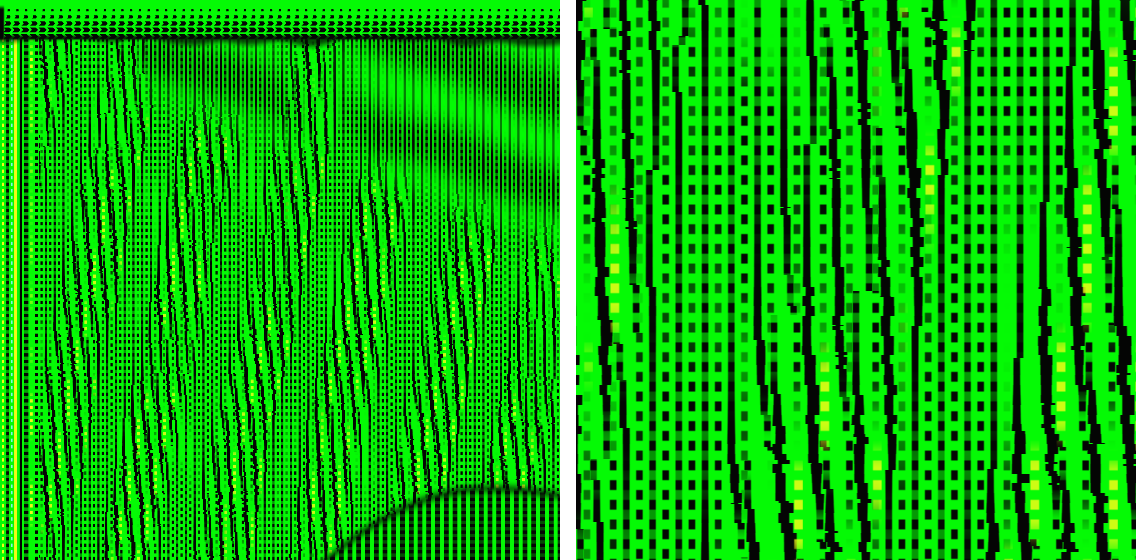
Left, the full canvas; right, a detail of the centre.
Write a WebGL 2 fragment shader that draws this pattern.

```glsl
#version 300 es
precision highp float;
// Green phosphor moire: beaded stripes with leaning streaks, a dotted header, a left rail and a low hill.

uniform vec2 u_resolution;
out vec4 fragColor;

const float SPAN = 768.0;     // design units across
const float COLUMN = 12.0;    // stripe pitch: 64 columns
const float BEAD = 9.0;       // vertical bead pitch
const float STEP = 1.5;       // sideways step of leaning lines
const float GROUP = 127.0;    // pitch of streak groups
const float STREAK = 36.0;    // pitch of streaks in a group
const float SLANT = 0.2;      // streak shift per unit down
const float LEAN = 11.0;      // line travel along a streak
const float LINE_HALF = 1.5;  // half width of lines
const float HEADER = 54.0;    // header height
const float RAIL = 54.0;      // rail width
const float EDGE = 0.5;       // edge softness
const float TAU = 6.2831853;
const vec3 GREEN = vec3(0.02, 0.98, 0.02);
const vec3 BLACK = vec3(0.015, 0.02, 0.015);
const vec3 YELLOW = vec3(0.94, 0.99, 0.09);
const vec3 CYAN = vec3(0.5, 0.97, 0.9);

float hash(vec2 p) {
  vec3 q = fract(vec3(p.xyx) * 0.1031);
  q += dot(q, q.yzx + 33.33);
  return fract((q.x + q.y) * q.z);
}

float corner(vec2 cell, vec2 offset) {
  float a = TAU * hash(cell);
  return dot(vec2(cos(a), sin(a)), offset);
}

// Gradient noise
float noise(vec2 p) {
  vec2 i = floor(p), f = p - i, w = f * f * (3.0 - 2.0 * f), e = vec2(1, 0);
  return mix(mix(corner(i, f), corner(i + e, f - e), w.x),
    mix(corner(i + e.yx, f - e.yx), corner(i + 1.0, f - 1.0), w.x), w.y);
}

// Signed distance to the nearest multiple of the pitch
float repeat(float v, float pitch) { return mod(v + 0.5 * pitch, pitch) - 0.5 * pitch; }

// Soft band around zero
float band(float d, float halfWidth) {
  float soft = max(EDGE, 0.35 * SPAN / u_resolution.x);
  return 1.0 - smoothstep(-soft, soft, abs(d) - halfWidth);
}

float beads(float y) { return band(repeat(y - 0.75, BEAD), 2.25); }

// Smooth fan at the upper right, crossed by a streaked corridor
float calmMask(vec2 p) {
  float fan = smoothstep(-30.0, 60.0, 0.36 * (p.x - 215.0) + 150.0 - p.y);
  float corridor = (p.x - 417.0 - 0.15 * p.y) / 50.0;
  return fan * smoothstep(150.0, 230.0, p.x) * (1.0 - exp(-corridor * corridor));
}

// Phase along the streak, streak strength, group wave
vec3 streakState(vec2 p) {
  float diagonal = p.x + SLANT * p.y + 10.0 * noise(p / 170.0);
  float wave = cos(TAU * (diagonal / GROUP - 0.6));
  float patchy = mix(0.35, 1.0, smoothstep(-0.45, 0.0, noise(p / vec2(90, 150) + 7.3)));
  float strength = smoothstep(-0.65, 0.35, wave) * (1.0 - calmMask(p)) * patchy;
  return vec3(fract(diagonal / STREAK), strength, wave);
}

// Line leaning right, beaded where its streak ends
float leaningLine(vec2 p, float center) {
  vec3 s = streakState(vec2(center, p.y));
  float swell = s.y * smoothstep(0.1, 0.4, s.x) * (1.0 - smoothstep(0.65, 0.95, s.x));
  float jag = hash(vec2(center, floor(p.y / 4.5))) - 0.5;
  float drift = s.y * LEAN * (s.x - 0.5) + 3.0 * jag * swell;
  float snapped = floor(drift / STEP + 0.5) * STEP;
  float ends = s.y * smoothstep(0.32, 0.46, abs(s.x - 0.5));
  float broken = max(ends, 0.6 * smoothstep(0.4, 0.95, -s.z) * (1.0 - calmMask(p)));
  float width = LINE_HALF + swell * (1.05 + 0.9 * jag);
  return band(p.x - center + 3.0 - snapped, width) * mix(1.0, beads(p.y), broken);
}

vec3 stripeField(vec2 p) {
  float center = (floor(p.x / COLUMN) + 0.5) * COLUMN;
  float u = p.x - center, calm = calmMask(p), dots = beads(p.y);
  vec3 s = streakState(vec2(center, p.y));
  float solid = 0.0;
  for (float k = -1.0; k <= 1.0; k++) solid = max(solid, leaningLine(p, center + k * COLUMN));

  // Beaded companion line, cleared beside swollen lines
  float companion = band(u - 3.0, LINE_HALF);
  float fade = smoothstep(-0.4, 0.0, noise(vec2(center / 40.0, p.y / 110.0) + 21.0));
  fade *= 1.0 - s.y * smoothstep(0.1, 0.35, s.x);
  float ink = max(solid, companion * fade * beads(p.y + 4.5 * step(0.6, hash(vec2(center, 3)))));

  // Light and dark sweeps inside the fan
  float sweep = 0.5 + 0.5 * sin(TAU * (p.y - 0.34 * p.x + 20.0 * noise(p / 130.0)) / 135.0 + 1.4);
  float calmInk = max(solid * mix(0.5, 1.0, sweep), companion * mix(0.45, 1.0, dots) * sweep);
  ink = mix(ink, min(calmInk + 0.14 * sweep * sweep, 1.0), calm);

  // Yellow sparks beside swollen lines
  float lit = smoothstep(0.34, 0.44, s.x) * (1.0 - smoothstep(0.6, 0.72, s.x));
  float spark = smoothstep(0.6, 0.95, s.y) * lit * dots * smoothstep(60.0, 240.0, p.y);
  return mix(mix(GREEN, BLACK, ink), YELLOW, 0.85 * spark * band(u - 3.75, 2.0));
}

// Left rail: beaded dark lines and a bright yellow bar
vec3 rail(vec2 p) {
  float dots = beads(p.y), x = p.x;
  float ink = max(band(x - 10.5, 1.9) * mix(0.4, 1.0, dots), band(x - 28.5, 1.5));
  ink = max(ink, band(x - 36.0, 3.0) * mix(0.35, 1.0, dots));
  ink = max(ink, band(x - 50.0, 2.2) * dots);
  float worn = smoothstep(-0.15, 0.25, noise(vec2(5.0, p.y / 60.0)));
  float glow = dots * max(band(x - 4.0, 1.5), worn * band(x - 43.0, 1.8));
  vec3 color = mix(mix(GREEN, BLACK, ink), YELLOW, max(glow, band(x - 21.5, 2.0)));
  return mix(color, CYAN, band(x - 16.0, 1.2) * dots);
}

// Header: arrow-shaped dots that thicken downward
float headerInk(vec2 p) {
  float depth = smoothstep(6.0, 44.0, p.y), row = repeat(p.y - 14.0, BEAD);
  float dots = band(repeat(p.x + depth * abs(row), COLUMN), mix(1.2, 4.2, depth));
  dots *= band(row, mix(1.2, 3.4, depth)) * smoothstep(9.0, 12.0, p.y);
  float corner = (1.0 - smoothstep(4.0, 7.0, p.x)) * smoothstep(6.0, 14.0, p.y);
  return max(max(dots, corner), 0.85 * smoothstep(46.0, 52.0, p.y));
}

void main() {
  vec2 p = gl_FragCoord.xy / u_resolution * SPAN;
  p.y = SPAN - p.y;   // y grows downward
  vec3 color = p.x < RAIL ? rail(p) : stripeField(p);

  // Hill of green bars with a shaded rim
  float reach = p.x - 670.0;
  float above = 670.0 + (reach < 0.0 ? 0.002 : 0.001) * reach * reach - p.y;
  float gaps = band(repeat(p.x, COLUMN), 3.3) * mix(0.72, 1.0, beads(p.y));
  color = mix(color, mix(GREEN, BLACK, gaps), 1.0 - smoothstep(-3.0, 3.0, above));
  color = mix(color, BLACK, 0.55 * exp(-above * above / 50.0));

  // Header with a wavering shadow beneath it
  float shadow = HEADER + 1.0 + 14.0 * noise(vec2(p.x / 60.0, 2.4));
  color = mix(color, BLACK, 0.7 * (1.0 - smoothstep(shadow - 4.0, shadow + 9.0, p.y)));
  vec3 header = mix(GREEN, BLACK, headerInk(p));
  fragColor = vec4(mix(header, color, smoothstep(HEADER - 2.0, HEADER + 2.0, p.y)), 1.0);
}
```
